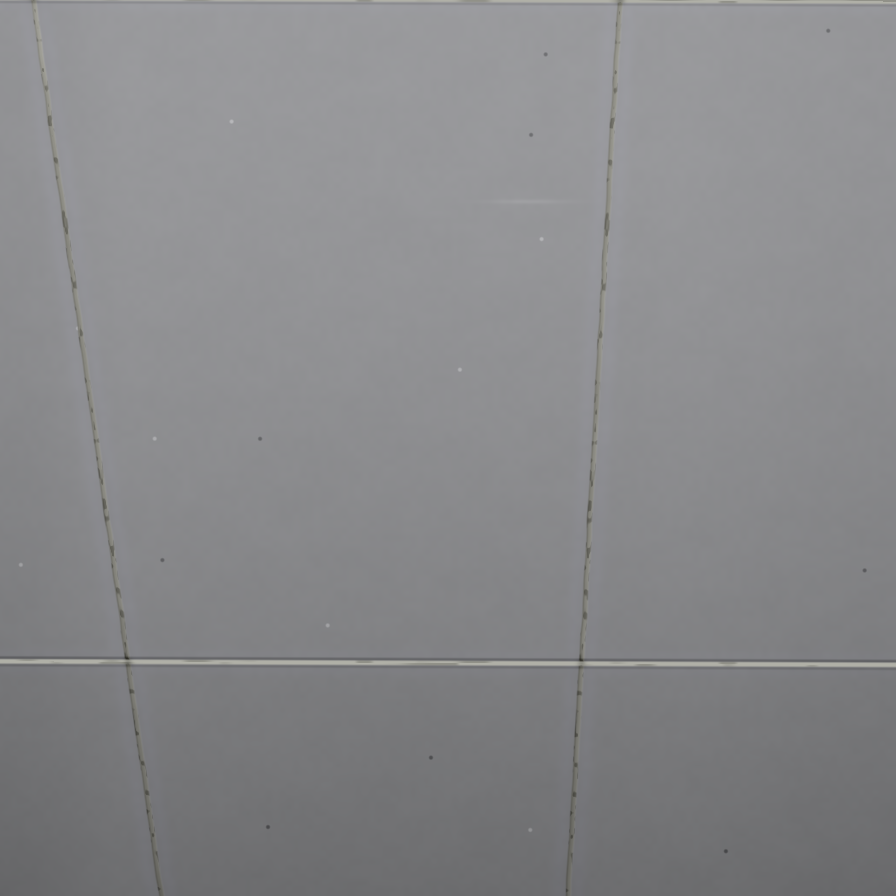
Write a three.js fragment shader that draws this texture.

```glsl
// Glossy grey wall tiles seen in slight perspective, with thin worn grout joints.
varying vec2 vUv;

#define WIDTH_BOTTOM 0.454   // tile width at the lower edge
#define WIDTH_GAIN 0.201     // widening towards the upper edge
#define JOINT_X 0.180        // left joint at the lower edge
#define JOINT_LEAN 0.143     // its drift to the left going up
#define ROW_START 0.5135     // projected height of the lower joint
#define ROW_STEP 1.0135      // projected height of one tile
#define ROW_TILT 0.004
#define JOINT_HALF 0.0027    // half width of a joint
#define SOFT 0.0014          // edge smoothing
#define GRAIN 0.007
#define SPECK_CELLS 9.0

float hash(vec2 p) {
  p = fract(p * vec2(0.1031, 0.1137));
  p += dot(p, p.yx + 33.33);
  return fract((p.x + p.y) * p.x * 17.0);
}

float noise(vec2 p) {
  vec2 i = floor(p), f = fract(p);
  f = f * f * (3.0 - 2.0 * f);
  return mix(mix(hash(i), hash(i + vec2(1.0, 0.0)), f.x),
             mix(hash(i + vec2(0.0, 1.0)), hash(i + 1.0), f.x), f.y);
}

// Soft line of the given half width around d = 0
float band(float d, float halfWidth) {
  return 1.0 - smoothstep(halfWidth - SOFT, halfWidth + SOFT, abs(d));
}

// Soft falloff of the given width around d = 0
float glow(float d, float width) {
  return exp(-d * d / (width * width));
}

// Sparse dots: x is dark dirt, y is pale chips
vec2 specks(vec2 p) {
  vec2 q = p * SPECK_CELLS, cell = floor(q);
  vec2 center = 0.2 + 0.6 * vec2(hash(cell + 7.0), hash(cell + 19.0));
  float kind = hash(cell + 41.0);
  float dot1 = 1.0 - smoothstep(0.008, 0.03, length(fract(q) - center));
  return dot1 * vec2(step(kind, 0.06), step(0.94, kind));
}

void main() {
  // Perspective tile coordinates
  vec2 p = vUv;
  p.y += ROW_TILT * (p.x - 0.5);
  float width = WIDTH_BOTTOM + WIDTH_GAIN * p.y;
  vec2 tile = vec2((p.x - JOINT_X + JOINT_LEAN * p.y) / width,
                   (p.y / width - ROW_START) / ROW_STEP);
  vec2 id = floor(tile);

  // Signed distance to the nearest joints, in canvas units
  vec2 d = fract(tile + 0.5) - 0.5;
  d *= vec2(width, ROW_STEP * width * width / WIDTH_BOTTOM);
  d.x += 0.0012 * (noise(vec2(3.0, p.y * 45.0) + id.y) - 0.5);

  // Glaze: light fades downwards and towards the sides
  float light = mix(0.438, 0.605, 1.0 - pow(clamp(1.0 - vUv.y, 0.0, 1.0), 1.7));
  light -= 0.012 * (1.0 - step(0.0, tile.y));
  light -= 0.030 * (1.0 - smoothstep(0.0, 0.16, vUv.x));
  light -= 0.016 * smoothstep(0.75, 1.0, vUv.x);
  light += 0.008 * (hash(id + 5.0) - 0.5);
  light += GRAIN * (noise(vUv * vec2(28.0, 40.0)) - 0.5);
  light += GRAIN * (noise(vUv * 130.0) - 0.5);
  vec3 color = light * vec3(0.994, 0.997, 1.014);

  // Rounded tile rims pick up a faint cool sheen
  float rim = max(glow(abs(d.x) - 0.011, 0.008), 0.7 * glow(abs(d.y) - 0.009, 0.006));
  color += rim * vec3(0.008, 0.008, 0.016);

  // Faint reflection and small specks on the glaze
  vec2 streak = (vUv - vec2(0.59, 0.775)) / vec2(0.045, 0.0025);
  color += 0.035 * exp(-dot(streak, streak));
  vec2 marks = specks(vUv);
  color += 0.12 * marks.y - 0.16 * marks.x;

  // Upright joints: beige grout, dark on one side, gritty along the length
  float grit = noise(vec2(d.x * 300.0, p.y * 150.0) + id.y * 9.0);
  float wear = noise(vec2(tile.x, p.y * 18.0));
  vec3 grout = light * vec3(0.96, 0.955, 0.90) + 0.045 * (wear - 0.5);
  grout += 0.06 * smoothstep(0.78, 1.0, vUv.y) * (1.0 - smoothstep(0.1, 0.4, vUv.x));
  grout -= 0.13 * smoothstep(0.58, 0.85, grit);
  color = mix(color, grout, band(d.x, JOINT_HALF));
  color -= 0.095 * band(d.x + 0.0020, 0.0008) * (0.5 + 0.5 * wear);
  color += 0.035 * band(d.x - 0.0024, 0.0010);

  // Level joints: pale lit grout below a shadow line
  float chip = noise(vec2(p.x * 32.0, 11.0 + id.y));
  vec3 paleGrout = vec3(0.69, 0.69, 0.655) - 0.12 * smoothstep(0.62, 0.85, chip);
  color -= 0.11 * band(d.y - 0.0040, 0.0016);
  color -= 0.060 * band(d.y + 0.0045, 0.0012);
  color = mix(color, paleGrout, band(d.y, JOINT_HALF * 0.9));

  // Dirt where the joints cross
  color -= 0.14 * glow(length(d), 0.0045);

  gl_FragColor = vec4(clamp(color, 0.0, 1.0), 1.0);
}
```
